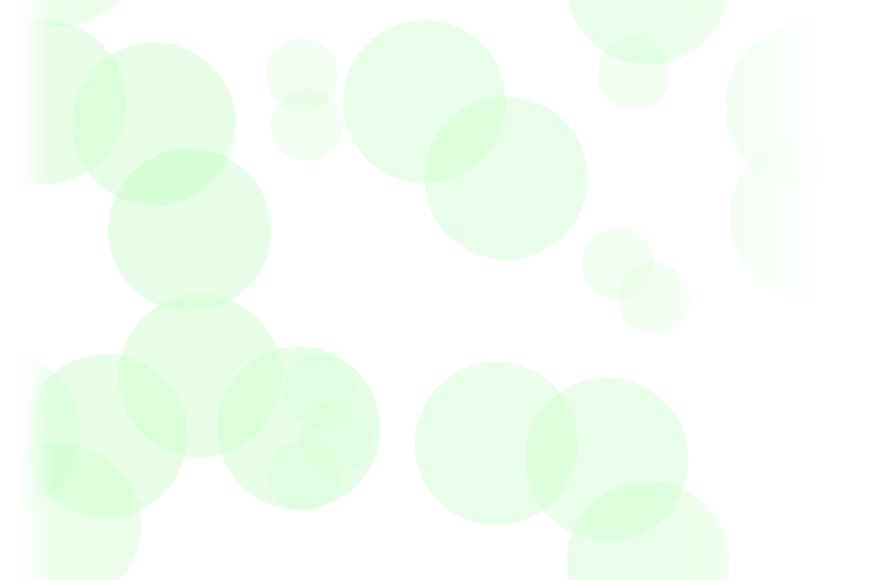
Give the GLSL for this background, as a Shadertoy shader.

```glsl
// Pale green translucent discs in short overlapping chains on white, fading at both sides.
// Large and small chains start on jittered grids; every distance wraps around the tile,
// so the pattern repeats without a seam. Lengths are fractions of the canvas width.

#define PAPER        vec3(1.0)
#define TINT         vec3(0.80, 1.0, 0.80)
#define LARGE_RADIUS 0.091
#define SMALL_RADIUS 0.0405
#define LARGE_ALPHA  vec2(0.48, 0.37)
#define SMALL_ALPHA  vec2(0.26, 0.22)
#define SPACING      1.37
#define TURN         -1.05
#define JITTER       0.03
#define LEFT_FADE    vec2(0.013, 0.065)
#define RIGHT_FADE   vec2(0.73, 0.945)

// Integer hash giving a value in -0.5..0.5
float hash(int index) {
    uint h = uint(index) * 747796405u + 289133645u;
    h = ((h >> ((h >> 28u) + 4u)) ^ h) * 277803737u;
    h = (h >> 22u) ^ h;
    return float(h & 65535u) / 65535.0 - 0.5;
}

// Antialiased disc coverage, using the nearest copy in the repeating tile
float disc(vec2 p, vec2 center, float radius, vec2 tile) {
    vec2 offset = p - center;
    offset -= tile * round(offset / tile);
    return clamp(0.5 + (radius - length(offset)) * iResolution.x, 0.0, 1.0);
}

// Share of paper left clear by a chain of discs that bends at every step
float chain(vec2 p, vec2 start, float angle, int count, float radius, float alpha,
            int seed, vec2 tile) {
    vec2 center = (start + JITTER * vec2(hash(seed), hash(seed + 1))) * tile;
    angle += 0.25 * hash(seed + 2);
    float clear = 1.0;
    for (int k = 0; k < count; k++) {
        float strength = alpha * (1.0 + 0.08 * hash(seed + 3 + k));
        clear *= 1.0 - strength * disc(p, center, radius, tile);
        center += SPACING * radius * vec2(cos(angle), sin(angle));
        angle += TURN;
    }
    return clear;
}

void mainImage(out vec4 fragColor, in vec2 fragCoord) {
    vec2 p = fragCoord / iResolution.x;
    vec2 tile = vec2(1.0, iResolution.y / iResolution.x);
    float clear = 1.0;

    for (int row = 0; row < 2; row++) {
        float r = float(row);

        // Large chains: three columns, shorter and steeper to the right
        for (int column = 0; column < 3; column++) {
            float c = float(column);
            vec2 start = vec2(0.04 + 0.43 * c + 0.09 * r, 0.83 - 0.58 * r);
            float angle = -0.1 - 0.75 * c + 0.6 * r;
            int count = 3 - (column + 1 - row) / 2;
            float alpha = mix(LARGE_ALPHA.x, LARGE_ALPHA.y, 0.5 * c);
            clear *= chain(p, start, angle, count, LARGE_RADIUS, alpha,
                           11 + 20 * row + 7 * column, tile);
        }

        // Small chains: two columns in the gaps
        for (int column = 0; column < 2; column++) {
            float c = float(column);
            vec2 start = vec2(0.33 + 0.37 * c + 0.04 * r * (1.0 - c),
                              0.87 - 0.55 * r + 0.24 * r * c);
            float angle = -1.5 + 0.35 * r + 0.3 * c;
            float alpha = mix(SMALL_ALPHA.x, SMALL_ALPHA.y, c);
            clear *= chain(p, start, angle, 2 + row - column, SMALL_RADIUS, alpha,
                           211 + 20 * row + 7 * column, tile);
        }
    }

    // Both sides dissolve into the paper
    float fade = smoothstep(LEFT_FADE.x, LEFT_FADE.y, p.x)
               * (1.0 - smoothstep(RIGHT_FADE.x, RIGHT_FADE.y, p.x));
    fragColor = vec4(mix(PAPER, TINT, (1.0 - clear) * fade), 1.0);
}
```
